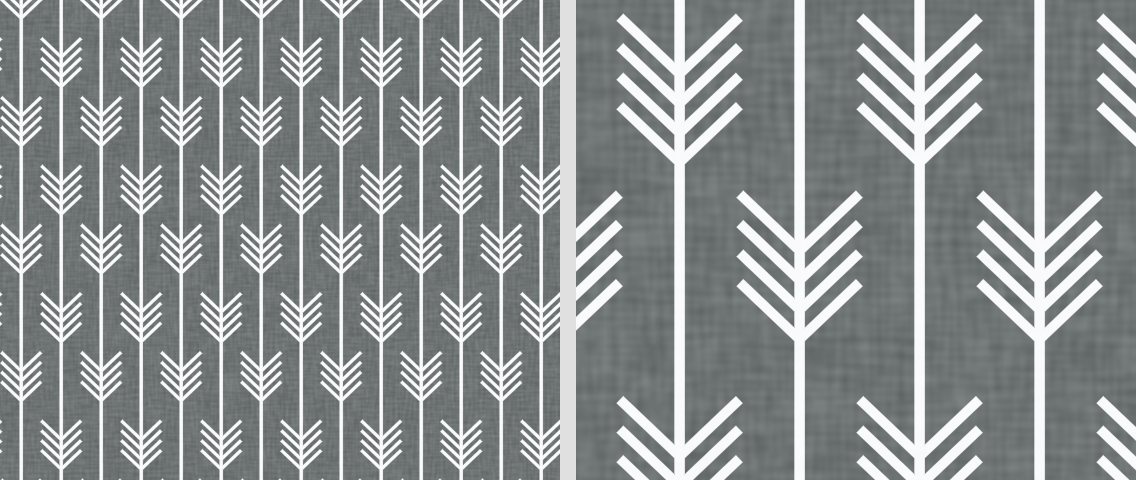
Left: the whole. Right: its middle third, enlarged.
This pattern is drawn by a Shadertoy shader. Its source:

```glsl
#define COLUMNS 14.0          // stems across the canvas
#define PERIOD 3.187          // arrow repeat along a stem, in column widths
#define TIP_EVEN 0.454        // depth of the first tip on even stems
#define TIP_ODD 2.167         // and on odd stems
#define STEM_WIDTH 0.088
#define BARB_WIDTH 0.083
#define BARB_REACH 0.498      // sideways reach of a barb
#define BARB_STEP 0.246       // spacing of the four chevrons
#define BARB_SLOPE 0.95
#define WEAVE 0.05            // contrast of the linen threads
#define CLOTH vec3(0.430, 0.449, 0.450)
#define INK vec3(0.975, 0.982, 0.985)

vec2 hashGradient(vec2 cell) {
    float angle = 6.2832 * fract(sin(dot(cell, vec2(127.1, 311.7))) * 43758.5);
    return vec2(cos(angle), sin(angle));
}

float gradientNoise(vec2 p) {
    vec2 i = floor(p), f = p - i;
    vec2 w = f * f * f * (f * (f * 6.0 - 15.0) + 10.0);
    vec2 e = vec2(0.0, 1.0);
    float a = dot(hashGradient(i), f);
    float b = dot(hashGradient(i + e.yx), f - e.yx);
    float c = dot(hashGradient(i + e.xy), f - e.xy);
    float d = dot(hashGradient(i + e.yy), f - e.yy);
    return mix(mix(a, b, w.x), mix(c, d, w.x), w.y);
}

// Signed distance to one stem with its repeating fletching; y is depth from the top
float arrowColumn(vec2 p, float column) {
    float x = abs(p.x - column - 0.5);
    float tip = mod(column, 2.0) < 0.5 ? TIP_EVEN : TIP_ODD;
    float rise = mod(tip - p.y + 0.5, PERIOD) - 0.5;

    // Pick the nearest of the four chevrons, then measure along and across its barb
    float chevron = clamp(round((rise - BARB_SLOPE * x) / BARB_STEP), 0.0, 3.0);
    vec2 q = vec2(x, rise - chevron * BARB_STEP);
    vec2 dir = normalize(vec2(1.0, BARB_SLOPE));
    float across = abs(dot(q, vec2(-dir.y, dir.x))) - 0.5 * BARB_WIDTH;
    float along = dot(q, dir) - BARB_REACH / dir.x;

    return min(x - 0.5 * STEM_WIDTH, max(across, along));
}

// Crossed slubby threads over a faint broad mottling
float linen(vec2 p) {
    float weft = gradientNoise(p * vec2(2.2, 15.0));
    float warp = gradientNoise(p.yx * vec2(2.2, 15.0) + 57.3);
    float grain = gradientNoise(p * 11.0 + 19.7);
    float mottle = gradientNoise(p * 1.3 + 8.1);
    return weft + warp + 0.5 * grain + 0.35 * mottle;
}

void mainImage(out vec4 fragColor, in vec2 fragCoord) {
    float pixel = COLUMNS / iResolution.x;
    vec2 p = vec2(fragCoord.x, iResolution.y - fragCoord.y) * pixel;
    p.x -= 0.03;

    // Barbs reach past their own column, so neighbours count too
    float column = floor(p.x);
    float dist = 1e3;
    for (float k = -1.0; k <= 1.0; k++)
        dist = min(dist, arrowColumn(p, column + k));

    float coverage = 1.0 - smoothstep(-0.75 * pixel, 0.75 * pixel, dist);
    float thread = WEAVE * linen(p);
    vec3 color = mix(CLOTH + thread, INK + 0.1 * thread, coverage);
    fragColor = vec4(color, 1.0);
}
```
